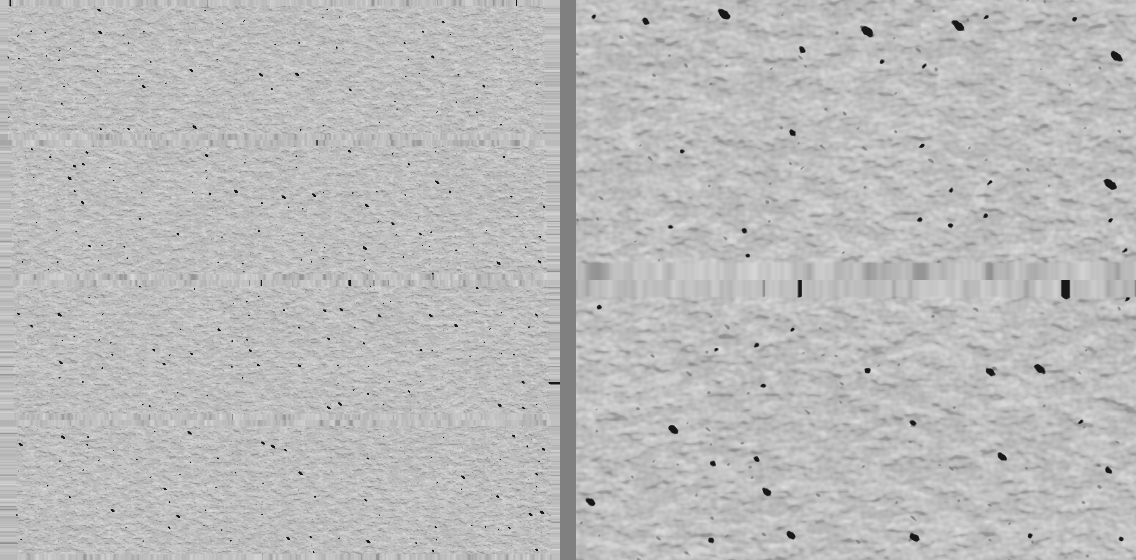
Left: the whole. Right: its middle third, enlarged.
This texture is drawn by a three.js fragment shader. Its source:

```glsl
// Pale grey stone in four stacked slabs: rough cleft relief, black specks and faint
// chalky veins. Each slab clamps its coordinates at a slightly shifted border,
// so its edge tones smear out into thin barred seams and side margins.

varying vec2 vUv;

vec2 hash2(vec2 p) {
  vec3 q = fract(vec3(p.xyx) * vec3(0.1031, 0.1030, 0.0973));
  q += dot(q, q.yzx + 33.33);
  return fract((q.xx + q.yz) * q.zy);
}

float corner(vec2 cell, vec2 toPoint) {
  float angle = 6.2832 * hash2(cell).x;
  return dot(vec2(cos(angle), sin(angle)), toPoint);
}

float gradientNoise(vec2 p) {
  vec2 i = floor(p), f = fract(p);
  vec2 u = f * f * f * (f * (f * 6.0 - 15.0) + 10.0);
  vec2 e = vec2(1.0, 0.0);
  return mix(mix(corner(i, f), corner(i + e.xy, f - e.xy), u.x),
             mix(corner(i + e.yx, f - e.yx), corner(i + e.xx, f - e.xx), u.x), u.y);
}

// Flaky height field, stretched sideways
float relief(vec2 p) {
  vec2 q = p * vec2(46.0, 84.0) + 40.0;
  float height = 0.0, amplitude = 0.5;
  for (int i = 0; i < 3; i++) {
    height += amplitude * gradientNoise(q);
    q = q * 2.03 + 17.3;
    amplitude *= 0.65;
  }
  return height;
}

// Scattered irregular pits, at most one in each cell
float specks(vec2 p, float cells, float chance, float minRadius, float maxRadius) {
  vec2 id = floor(p * cells) + cells;
  vec2 centre = 0.2 + 0.6 * hash2(id + 3.7);
  vec2 pick = hash2(id + 71.3);
  vec2 d = (fract(p * cells) - centre) / cells;
  d.x += d.y * (pick.y - 0.5) * 1.4;
  float radius = mix(minRadius, maxRadius, pick.y * pick.y * pick.y);
  float edge = length(d) + 0.0009 * gradientNoise(p * 420.0 + 9.0);
  return step(pick.x, chance) * (1.0 - smoothstep(radius - 0.0005, radius + 0.0006, edge));
}

// Short broken veins, strewn over one slab
float veins(vec2 p, float row, vec2 low, vec2 high) {
  float cover = 0.0;
  for (int i = 0; i < 16; i++) {
    vec2 seed = vec2(float(i) * 3.1 + 5.0, row * 19.0 + 11.0);
    vec2 shape = hash2(seed + 47.0);
    float angle = (shape.x - 0.5) * 1.1;
    vec2 along = vec2(cos(angle), sin(angle));
    vec2 d = p - mix(low, high, hash2(seed));
    float halfLength = mix(0.006, 0.04, shape.y * shape.y);
    d -= along * clamp(dot(d, along), -halfLength, halfLength);
    float wobble = 0.003 * gradientNoise(p * 90.0 + 3.0);
    float width = mix(0.005, 0.0025, shape.y);
    cover = max(cover, 1.0 - smoothstep(0.0, width, length(d) + wobble));
  }
  return cover * smoothstep(-0.35, 0.2, gradientNoise(p * 130.0 + 21.0));
}

void main() {
  // Slab borders drift to the right from the top row down
  float row = 3.0 - clamp(floor(vUv.y * 4.0), 0.0, 3.0);
  float base = (3.0 - row) * 0.25;
  vec2 low = vec2(0.013 + 0.005 * row, base + 0.0095);
  vec2 high = vec2(0.974 + 0.004 * row, base + 0.2405);
  vec2 p = clamp(vUv, low, high);

  // Relief lit from above, with thin shadows under the ledges
  float height = relief(p);
  float slope = height - relief(p + vec2(0.0006, 0.0022));
  float tone = 0.727 + 0.16 * slope;
  tone += 0.035 * smoothstep(-0.1, 0.14, height);
  tone -= 0.09 * smoothstep(0.1, 0.3, -slope);

  // Broad mottling and fine grain
  tone += 0.02 * gradientNoise(p * 13.0 + 5.0);
  tone += 0.055 * gradientNoise(p * 290.0 + 31.0);
  tone += 0.035 * smoothstep(0.12, 0.4, gradientNoise(p * vec2(95.0, 130.0) + 60.0));

  // Veins, faint pits and black specks
  tone = mix(tone, 0.84, 0.65 * veins(p, row, low, high));
  tone = mix(tone, 0.45, 0.7 * specks(p + 0.37, 90.0, 0.16, 0.0006, 0.0012));
  tone = mix(tone, 0.09, specks(p, 42.0, 0.19, 0.0011, 0.0032));

  gl_FragColor = vec4(vec3(clamp(tone, 0.0, 0.88)), 1.0);
}
```
